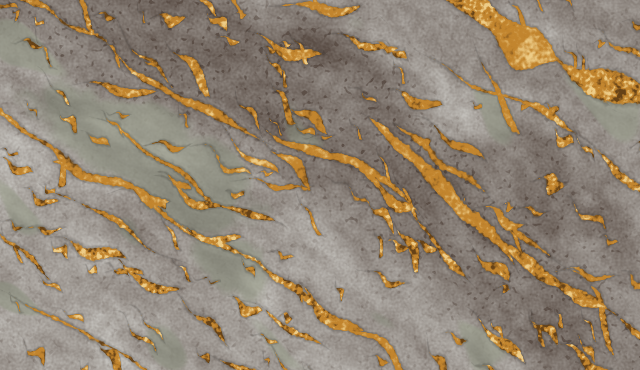
Reproduce this texture procedurally as a Shadertoy shader.

```glsl
// Grey-brown marble crossed by gold foil veins that fall from upper left to lower right.
// Stone is layered gradient noise in flow space (x along, y across the veins); the gold
// is the greatest of several signed thickness fields: long veins and tapering flakes.

const vec3 STONE_DARK = vec3(0.36, 0.31, 0.28);
const vec3 STONE_PALE = vec3(0.76, 0.75, 0.73);
const vec3 MINERAL_GREEN = vec3(0.57, 0.58, 0.52);
const vec3 GOLD_DARK = vec3(0.40, 0.26, 0.09);
const vec3 GOLD_BODY = vec3(0.76, 0.52, 0.18);
const vec3 GOLD_LIGHT = vec3(0.93, 0.80, 0.53);

vec2 hash2(vec2 p) {
    vec3 h = fract(p.xyx * vec3(0.1031, 0.1030, 0.0973));
    h += dot(h, h.yzx + 33.33);
    return fract((h.xx + h.yz) * h.zy);
}

float cornerSlope(vec2 cell, vec2 corner, vec2 f) {
    return dot(hash2(cell + corner) * 2.0 - 1.0, f - corner);
}

float gradientNoise(vec2 p) {
    vec2 i = floor(p), f = fract(p);
    vec2 u = f * f * f * (f * (f * 6.0 - 15.0) + 10.0);
    vec2 e = vec2(0.0, 1.0);
    return mix(mix(cornerSlope(i, e.xx, f), cornerSlope(i, e.yx, f), u.x),
               mix(cornerSlope(i, e.xy, f), cornerSlope(i, e.yy, f), u.x), u.y);
}

float fbm(vec2 p) {
    float sum = 0.0, gain = 1.0;
    for (int i = 0; i < 5; i++) {
        sum += gain * gradientNoise(p);
        p = mat2(1.6, 1.2, -1.2, 1.6) * p + 17.3;
        gain *= 0.5;
    }
    return sum;
}

// Signed thickness of a meandering vein with swellings, gaps and tapered ends
float vein(vec2 q, float offset, vec2 span, float width, float seed) {
    float row = seed * 3.0 + 0.37;
    float bend = 0.09 * gradientNoise(vec2(q.x * 2.2, row))
               + 0.025 * gradientNoise(vec2(q.x * 8.0, row + 40.0));
    float swell = gradientNoise(vec2(q.x * 7.0, row + 80.0));
    float taper = smoothstep(span.x, span.x + 0.12, q.x)
                * (1.0 - smoothstep(span.y - 0.12, span.y, q.x));
    float thickness = width * taper * (0.6 + 1.9 * swell) - 0.008 * (1.0 - taper);
    return thickness - abs(q.y - offset - bend);
}

// Signed thickness of curved teardrop flakes, at most one per jittered cell
float flakes(vec2 q, vec2 cellSize, float density, float seed) {
    vec2 home = floor(q / cellSize);
    float best = -1.0;
    for (int j = -1; j <= 1; j++) {
        for (int i = -1; i <= 1; i++) {
            vec2 cell = home + vec2(i, j);
            vec2 place = hash2(cell + seed), form = hash2(cell + seed + 51.7);
            vec2 pick = hash2(cell + seed + 93.1);
            vec2 v = q - (cell + 0.15 + 0.7 * place) * cellSize;
            v.y += v.x * (form.x - 0.4) * 1.1;
            float t = v.x / (cellSize.x * mix(0.15, 0.48, form.y));
            float width = cellSize.y * mix(0.06, 0.19, pick.y);
            float shape = width * (1.0 - t * t) * (1.0 + 0.7 * clamp(t, -1.0, 1.0));
            shape -= abs(v.y + 0.12 * cellSize.y * sin(3.0 * t + 6.3 * form.x));
            best = max(best, pick.x < density ? shape : -1.0);
        }
    }
    return best;
}

float goldThickness(vec2 q, vec2 p) {
    float d = vein(q, 1.47, vec2(0.45, 1.7), 0.036, 1.0);
    d = max(d, vein(q, 0.91, vec2(-0.6, 0.85), 0.011, 2.0));
    d = max(d, vein(q, 1.06, vec2(0.52, 1.6), 0.016, 3.0));
    d = max(d, vein(q, 0.60, vec2(-0.45, 1.3), 0.013, 4.0));
    for (int i = 0; i < 8; i++) {
        float n = float(i);
        vec2 r = hash2(vec2(n, 7.0));
        float start = -0.45 + 1.1 * r.x;
        vec2 span = vec2(start, start + 0.45 + 0.4 * r.y);
        d = max(d, vein(q, 0.12 + 0.19 * n + 0.06 * r.y, span, 0.006 + 0.007 * r.x, n + 9.0));
    }
    d = max(d, flakes(q, vec2(0.19, 0.09), 0.5, 11.0));
    d = max(d, flakes(q + 0.31, vec2(0.075, 0.05), 0.22, 29.0));
    return d + 0.005 * gradientNoise(p * 45.0) + 0.004 * gradientNoise(p * 100.0);
}

float mineralPatch(vec2 q, vec2 centre, vec2 radii) {
    float edge = length((q - centre) / radii) + 0.6 * fbm(q * 6.0);
    return 1.0 - smoothstep(0.75, 1.1, edge);
}

vec3 stoneColour(vec2 q, vec2 p) {
    float cloud = fbm(q * vec2(2.2, 4.0) + 3.0);
    float streak = fbm(q * vec2(5.0, 13.0) + 21.0);
    float band = 1.0 - smoothstep(0.10, 0.30, abs(q.y - 1.03 + 0.2 * cloud));
    float tone = 0.70 + 0.35 * cloud + 0.28 * streak - 0.38 * band;
    tone -= 0.14 * smoothstep(1.15, 1.4, q.y);

    // Crystal grain and dark specks
    float specks = smoothstep(0.18, 0.45, gradientNoise(p * 70.0 + 5.0));
    tone += 0.20 * gradientNoise(p * 130.0) + 0.16 * fbm(p * 28.0);
    tone -= specks * (0.14 + 0.18 * band);
    vec3 stone = mix(STONE_DARK, STONE_PALE, clamp(tone, 0.0, 1.0));

    // Smoother green-grey inclusions
    float green = mineralPatch(q, vec2(0.08, 0.70), vec2(0.38, 0.12));
    green = max(green, mineralPatch(q, vec2(0.42, 0.54), vec2(0.13, 0.08)));
    green = max(green, smoothstep(0.27, 0.36, gradientNoise(q * vec2(4.0, 8.0) + 8.0)));
    vec3 mineral = MINERAL_GREEN * (1.0 + 0.18 * cloud + 0.16 * streak);
    return mix(stone, mineral, 0.75 * green);
}

vec3 goldColour(vec2 p, float d) {
    float foil = smoothstep(-0.2, 0.2, gradientNoise(p * 2.5 + 4.0));
    float crinkle = 0.8 * fbm(p * 38.0) + 0.7 * gradientNoise(p * 95.0);
    float shade = 0.56 + mix(0.4, 1.1, foil) * crinkle + 0.4 * gradientNoise(p * 8.0);
    shade -= 0.2 * (1.0 - smoothstep(0.0, 0.006, d));
    vec3 gold = mix(GOLD_DARK, GOLD_BODY, smoothstep(0.05, 0.5, shade));
    return mix(gold, GOLD_LIGHT, smoothstep(0.55, 0.95, shade));
}

void mainImage(out vec4 fragColor, in vec2 fragCoord) {
    vec2 p = fragCoord / iResolution.y;
    // Flow space, bending more steeply towards the lower right
    vec2 q = vec2(dot(p, vec2(0.88, -0.475)), dot(p, vec2(0.475, 0.88)));
    q.y += 0.22 * max(q.x - 0.6, 0.0) * (1.0 - smoothstep(0.9, 1.6, q.y));
    vec2 warp = vec2(gradientNoise(p * 4.5), gradientNoise(p * 4.5 + 37.0));
    q += 0.05 * warp;

    float d = goldThickness(q, p);
    float softness = max(0.0016, 0.7 / iResolution.y);
    vec3 stone = stoneColour(q, p) * (1.0 - 0.18 * smoothstep(-0.009, 0.0, d));
    vec3 colour = mix(stone, goldColour(p, d), smoothstep(-softness, softness, d));
    fragColor = vec4(colour, 1.0);
}
```
